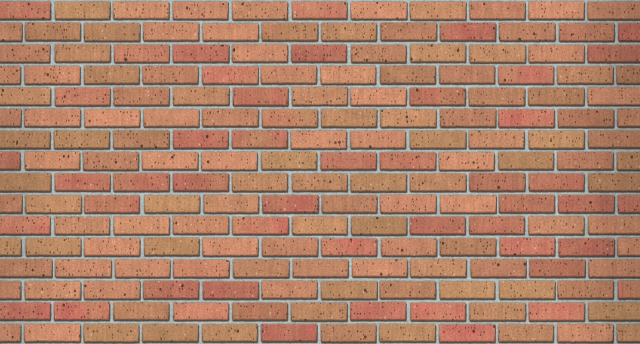
A WebGL 2 fragment shader for this texture:

```glsl
#version 300 es
precision highp float;
// Running-bond brick wall: sixteen courses of long orange, red and tan bricks
// in pale grey mortar. Each brick is a rounded box with its own tint, pits and
// wire-cut streaks; a shifted copy of the box casts the shadow in the joint.
uniform vec2 u_resolution;
out vec4 fragColor;

vec2 hash22(vec2 p) {
    vec3 q = fract(vec3(p.xyx) * vec3(0.1031, 0.1030, 0.0973));
    q += dot(q, q.yzx + 33.33);
    return fract((q.xx + q.yz) * q.zy);
}

// Gradient noise, roughly -0.7 to 0.7
float gradNoise(vec2 p) {
    vec2 i = floor(p), f = p - i;
    vec2 u = f * f * f * (f * (f * 6.0 - 15.0) + 10.0);
    float a = dot(hash22(i) * 2.0 - 1.0, f);
    float b = dot(hash22(i + vec2(1, 0)) * 2.0 - 1.0, f - vec2(1, 0));
    float c = dot(hash22(i + vec2(0, 1)) * 2.0 - 1.0, f - vec2(0, 1));
    float d = dot(hash22(i + 1.0) * 2.0 - 1.0, f - 1.0);
    return mix(mix(a, b, u.x), mix(c, d, u.x), u.y);
}

float roundBox(vec2 p, vec2 halfSize, float radius) {
    vec2 q = abs(p) - halfSize + radius;
    return length(max(q, 0.0)) + min(max(q.x, q.y), 0.0) - radius;
}

// One randomly placed dot in a share of the cells
float specks(vec2 p, float share, float soft) {
    vec2 cell = floor(p);
    vec2 place = 0.3 + 0.4 * hash22(cell + 17.0);
    vec2 pick = hash22(cell + 71.0);
    float radius = mix(0.1, 0.26, pick.y);
    float dist = length((p - cell - place) * vec2(1.0, 0.8));
    return step(pick.x, share) * (1.0 - smoothstep(radius - soft, radius + soft, dist));
}

vec3 brickColor(vec2 p, vec2 id, float pixel) {
    vec2 tone = hash22(id + 5.0);
    vec2 kind = hash22(id + 43.0);
    vec2 seed = id * vec2(7.3, 3.1);

    // Base tint, from orange to tan, some bricks flushed with red
    vec3 color = mix(vec3(0.77, 0.53, 0.41), vec3(0.71, 0.53, 0.38), smoothstep(0.35, 0.95, tone.x));
    float flush = smoothstep(0.6, 0.95, kind.x);
    flush *= 0.65 + 0.9 * gradNoise(p * vec2(0.8, 0.5) + seed);
    color = mix(color, vec3(0.75, 0.42, 0.37), clamp(flush, 0.0, 1.0));
    color *= 0.94 + 0.13 * tone.y;

    // Mottling, vertical streaks and grain
    color *= 1.0 + 0.08 * gradNoise(p * vec2(1.3, 2.1) + seed);
    color *= 1.0 + 0.10 * gradNoise(p * vec2(8.0, 0.9) + seed);
    color *= 1.0 + 0.16 * gradNoise(p * 11.0);

    // Dark pits of two sizes and a few pale grains
    color *= 1.0 - 0.38 * specks(p * vec2(7.0, 6.0), 0.17, pixel * 4.0);
    color *= 1.0 - 0.50 * specks(p * 4.2 + 9.0, 0.025, pixel * 2.5);
    color = mix(color, vec3(0.88, 0.78, 0.68), 0.65 * specks(p * 6.0 + 31.0, 0.018, pixel * 4.0));
    return color;
}

vec3 mortarColor(vec2 p, float depth) {
    vec3 color = mix(vec3(0.59, 0.59, 0.56), vec3(0.70, 0.73, 0.72), smoothstep(0.01, 0.08, depth));
    color *= 1.0 + 0.10 * gradNoise(p * 2.3);
    return color * (1.0 + 0.16 * gradNoise(p * 9.0 + 4.0));
}

void main() {
    // One unit is one course high
    vec2 p = gl_FragCoord.xy * 16.0 / u_resolution.y;
    vec2 uv = gl_FragCoord.xy / u_resolution;
    float pixel = 16.0 / u_resolution.y;

    // Alternate courses shift by half a brick
    float pitch = 2.757;
    float course = floor(p.y);
    float start = 1.063 + 1.4 * mod(course, 2.0) + 0.06 * (hash22(vec2(course, 8.0)).x - 0.5);
    float column = floor((p.x - start) / pitch);
    vec2 id = vec2(column, course) + 20.0;
    vec2 local = p - vec2(start + (column + 0.5) * pitch, course + 0.517);
    local += (hash22(id) - 0.5) * vec2(0.05, 0.035);

    // Slightly uneven arrises
    vec2 halfSize = vec2(1.285, 0.402) + (hash22(id + 90.0) - 0.5) * vec2(0.03, 0.02);
    float wobble = 0.018 * gradNoise(p * 3.5) + 0.014 * gradNoise(p * 9.0);
    float dist = roundBox(local, halfSize, 0.05) + wobble;
    float shadowDist = roundBox(local - vec2(0.025, -0.06), halfSize, 0.05) + wobble;
    float soft = max(pixel * 0.6, 0.012);

    // Mortar under the cast shadow
    vec3 color = mortarColor(p, dist);
    float shadow = 1.0 - smoothstep(-0.025, 0.035 + soft, shadowDist);
    color = mix(color, vec3(0.31, 0.25, 0.21), 0.88 * shadow);

    // Brick face, darker on its lower edge and faintly lit on top
    vec3 face = brickColor(p, id, pixel);
    float rim = smoothstep(-0.09, 0.0, dist);
    face *= 1.0 - rim * mix(0.04, 0.30, smoothstep(0.1, -0.35, local.y));
    face += 0.03 * rim * smoothstep(0.25, 0.38, local.y);
    color = mix(color, face, 1.0 - smoothstep(-soft, soft, dist));

    // Light falls off towards the sides
    color *= 1.0 - 0.15 * smoothstep(0.86, 1.0, uv.x) - 0.07 * smoothstep(0.12, 0.0, uv.x);
    fragColor = vec4(clamp(color, 0.0, 1.0), 1.0);
}
```
